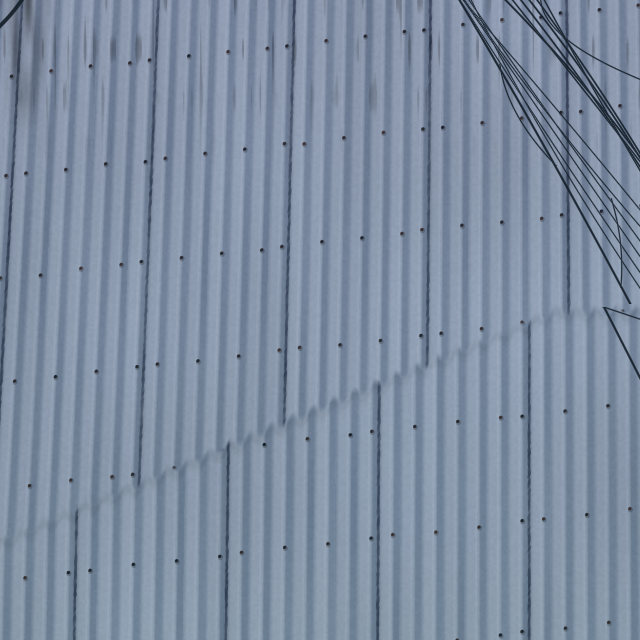
Give the GLSL for this texture, as a Shadertoy shader.

```glsl
// Blue-grey corrugated metal wall: two overlapping sheet courses, screw rows, seams and loose cables.

float hash(vec2 p) {
    p = fract(p * vec2(0.1731, 0.2387) + 0.13);
    p += dot(p, p.yx + 31.7);
    return fract((p.x + p.y) * p.x * 17.3);
}

float noise(vec2 p) {
    vec2 i = floor(p), f = fract(p);
    f = f * f * (3.0 - 2.0 * f);
    return mix(mix(hash(i), hash(i + vec2(1, 0)), f.x),
               mix(hash(i + vec2(0, 1)), hash(i + vec2(1, 1)), f.x), f.y);
}

// Coverage of a line of half width w at distance d
float stroke(float d, float w) {
    float aa = 0.75 / iResolution.y;
    return 1.0 - smoothstep(w - aa, w + aa, d);
}

// Cable hanging from a to b, bowed sideways by sag; y runs downwards
float cable(vec2 p, vec2 a, vec2 b, float sag, float w) {
    float h = b.y - a.y, t = (p.y - a.y) / h;
    float x = mix(a.x, b.x, t) + 4.0 * sag * t * (1.0 - t);
    float slope = (b.x - a.x + 4.0 * sag * (1.0 - 2.0 * t)) / h;
    float inside = step(0.0, t) * step(t, 1.0);
    return inside * stroke(abs(p.x - x) / sqrt(1.0 + slope * slope), w);
}

// One course of sheets, seven ribs each; rows holds the quadratic spacing of screw rows
vec3 sheetCourse(vec2 p, float origin, float width, vec3 rows, float seed) {
    float s = (p.x - origin) / width;
    float sheet = floor(s), r = 7.0 * fract(s), rib = floor(r);
    float ribId = rib + 7.0 * sheet + seed;

    // Rib profile: flat pan, bright crest edge, shaded flank
    float x = fract(r - 0.6);
    float flank = smoothstep(0.02, 0.17, x) * (1.0 - smoothstep(0.32, 0.62, x));
    flank *= 0.85 + 0.3 * noise(vec2(ribId, p.y * 5.0));
    float crest = exp(-pow((x - 0.95) / 0.06, 2.0));
    vec3 col = mix(vec3(0.555, 0.607, 0.682), vec3(0.435, 0.495, 0.58), flank);
    col += 0.025 * crest + 0.02 * (hash(vec2(ribId, 3.0)) - 0.5);

    // Ragged dark seam between sheets
    float seamX = (s - floor(s + 0.5)) * width;
    float seamId = floor(s + 0.5) + seed;
    float wear = noise(vec2(seamId * 9.0, p.y * 14.0));
    float ticks = noise(vec2(seamId * 5.0 + seamX * 300.0, p.y * 190.0 + seamX * 250.0));
    float seam = stroke(abs(seamX), 0.0013 + 0.0014 * ticks);
    col = mix(col, vec3(0.2, 0.25, 0.34), seam * (0.35 + 0.35 * wear + 0.3 * ticks));
    col *= 1.0 - 0.12 * exp(-abs(seamX) / 0.004);

    // Screws on alternate ribs, staggered by row, always beside the seam
    for (int n = -1; n < 6; n++) {
        float k = float(n);
        float rowY = rows.x + rows.y * k + rows.z * k * k - 0.113 * p.x;
        rowY += 0.004 * (hash(vec2(ribId, k + 20.0)) - 0.5);
        float present = max(step(5.5, rib), mod(rib + k + 2.0, 2.0));
        vec2 d = vec2((fract(r) - 0.67) * width / 7.0, p.y - rowY);
        vec3 head = mix(vec3(0.1, 0.13, 0.17), vec3(0.25, 0.2, 0.2), hash(vec2(ribId, k + 40.0)));
        col = mix(col, col * 0.8, present * stroke(length(d - vec2(0.001, 0.002)), 0.0038));
        col = mix(col, head, present * stroke(length(d), 0.0026));
    }
    return col;
}

void mainImage(out vec4 fragColor, in vec2 fragCoord) {
    vec2 p = fragCoord / iResolution.xy;
    p.y = 1.0 - p.y;

    // Upper and lower courses, each fanning slightly in perspective
    float upperOrigin = 0.2474 - 0.04 * p.y, upperWidth = 0.2127 + 0.0155 * p.y;
    vec3 upper = sheetCourse(p, upperOrigin, upperWidth, vec3(0.121, 0.1537, 0.0017), 11.0);
    vec3 lower = sheetCourse(p, 0.1354 - 0.0195 * p.y, 0.2305 + 0.0065 * p.y,
                             vec3(0.741, 0.1615, 0.0039), 83.0);

    // Scalloped diagonal overlap
    float ribPhase = 7.0 * (p.x - upperOrigin) / upperWidth;
    float lap = p.y - max(0.844 - 0.414 * p.x, 0.485) + 0.006 * cos(6.2832 * (ribPhase - 0.4));
    vec3 col = mix(upper, lower, smoothstep(-0.007, 0.007, lap));
    col *= 1.0 - 0.06 * exp(-pow((lap - 0.008) / 0.008, 2.0));

    // Broad tint, grain and vertical weather streaks
    col += mix(vec3(0.004, 0.0, 0.012), vec3(-0.012, 0.002, -0.006), p.y);
    col *= 0.97 + 0.06 * noise(p * vec2(5.0, 4.0));
    col += 0.022 * (noise(p * 260.0) - 0.5);
    float streak = smoothstep(0.76, 0.95, noise(p * vec2(150.0, 13.0) + 7.0));
    col *= 1.0 - 0.22 * streak * (1.0 - smoothstep(0.05, 0.3, p.y));
    float grime = noise(p * vec2(90.0, 12.0)) * exp(-pow((p.x - 0.04) / 0.03, 2.0));
    col *= 1.0 - 0.5 * grime * (1.0 - smoothstep(0.03, 0.24, p.y));

    // Two bundles of cables, then the stray ones
    float wire = 0.0;
    for (int i = 0; i < 6; i++) {
        float k = float(i), a = hash(vec2(k, 5.0)), b = hash(vec2(k, 9.0));
        wire = max(wire, cable(p, vec2(0.712 + 0.02 * a, -0.01),
                               vec2(1.01, 0.34 + 0.025 * k), 0.022 * (b - 0.6), 0.0009));
        wire = max(wire, cable(p, vec2(0.78 + 0.013 * k, -0.01),
                               vec2(1.01, 0.255 + 0.03 * a), 0.018 * (b - 0.2), 0.0011 + 0.0006 * b));
    }
    wire = max(wire, cable(p, vec2(0.712, -0.01), vec2(0.985, 0.475), 0.004, 0.0017));
    wire = max(wire, cable(p, vec2(0.781, 0.1), vec2(0.87, 0.26), -0.017, 0.001));
    wire = max(wire, cable(p, vec2(0.845, -0.01), vec2(1.01, 0.128), -0.045, 0.001));
    wire = max(wire, cable(p, vec2(0.955, 0.31), vec2(0.97, 0.45), 0.007, 0.001));
    wire = max(wire, cable(p, vec2(0.944, 0.48), vec2(1.005, 0.6), 0.0, 0.0017));
    wire = max(wire, cable(p, vec2(0.944, 0.48), vec2(1.01, 0.502), 0.0, 0.001));
    wire = max(wire, cable(p, vec2(0.04, -0.01), vec2(-0.01, 0.05), 0.004, 0.003));
    col = mix(col, vec3(0.08, 0.12, 0.16), 0.92 * wire);

    fragColor = vec4(col, 1.0);
}
```
